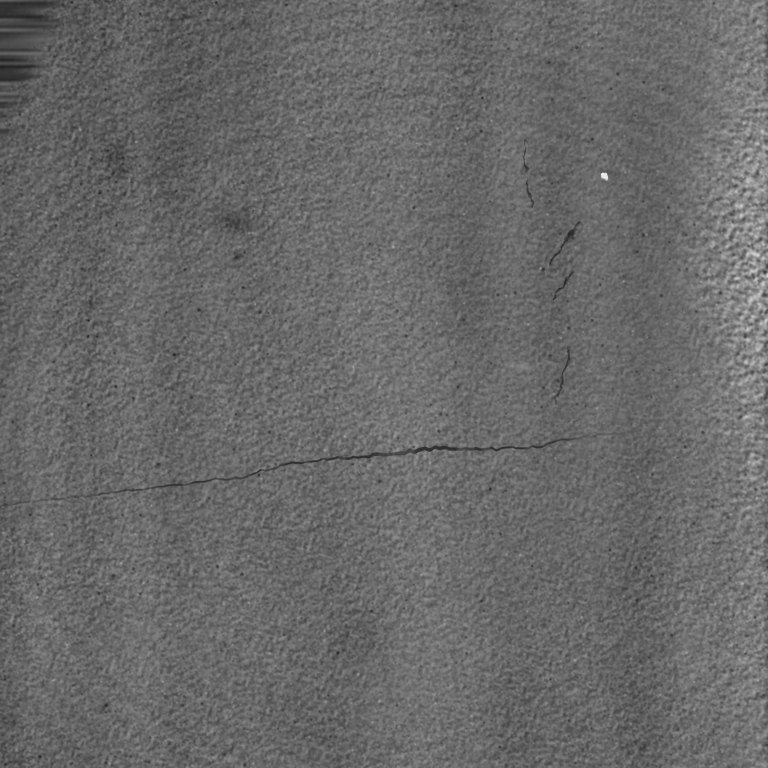
Reproduce this texture procedurally as a Shadertoy shader.

```glsl
// Worn grey concrete: fine embossed grain over soft tonal bands and faint ripples.
// A long thin crack, short broken cracks, pits and stains are laid on top,
// with a rough bright right edge and a dark streaked corner at upper left.

float hash(vec2 p) {
    vec3 q = fract(p.xyx * vec3(0.1031, 0.1030, 0.0973));
    q += dot(q, q.yzx + 33.33);
    return fract((q.x + q.y) * q.z);
}

float noise(vec2 p) {
    vec2 i = floor(p), f = fract(p);
    f = f * f * (3.0 - 2.0 * f);
    return mix(mix(hash(i), hash(i + vec2(1, 0)), f.x),
               mix(hash(i + vec2(0, 1)), hash(i + 1.0), f.x), f.y);
}

float fbm(vec2 p) {
    float sum = 0.0, amp = 0.5;
    for (int k = 0; k < 4; k++) {
        sum += amp * noise(p);
        p = mat2(1.6, 1.2, -1.2, 1.6) * p + 17.3;
        amp *= 0.5;
    }
    return sum / 0.9375;
}

// Soft elliptical spot, 1 at its centre.
float spot(vec2 p, vec2 centre, vec2 radius) {
    vec2 d = (p - centre) / radius;
    return exp(-dot(d, d));
}

float segment(vec2 p, vec2 a, vec2 b) {
    vec2 d = b - a;
    return length(p - a - d * clamp(dot(p - a, d) / dot(d, d), 0.0, 1.0));
}

// Height of the long crack at x.
float crackHeight(float x) {
    float y = 0.342 + 0.115 * x;
    y += 0.010 * smoothstep(0.30, 0.37, x) - 0.015 * smoothstep(0.56, 0.70, x);
    y += 0.007 * smoothstep(0.695, 0.73, x);
    y += 0.006 * (fbm(vec2(x * 28.0, 3.0)) - 0.5);
    return y + 0.003 * (noise(vec2(x * 150.0, 6.0)) - 0.5);
}

// Scattered round specks: one candidate per cell, kept with the given chance.
float specks(vec2 p, float cells, float chance, float seed, float px) {
    vec2 id = floor(p * cells) + seed;
    vec2 centre = 0.3 + 0.4 * vec2(hash(id + 5.1), hash(id + 9.7));
    float radius = 0.06 + 0.14 * hash(id + 2.3);
    float d = length(fract(p * cells) - centre) - radius;
    float edge = px * cells;
    return step(hash(id), chance) * (1.0 - smoothstep(-edge, edge, d));
}

void mainImage(out vec4 fragColor, in vec2 fragCoord) {
    vec2 uv = fragCoord / iResolution.xy;
    float px = 1.0 / iResolution.y;

    // Broad tones: vertical bands, cloudy patches, shaded left side
    float tone = 0.411 + 0.032 * exp(-pow((uv.x - 0.51) / 0.07, 2.0));
    tone += 0.018 * exp(-pow((uv.x - 0.19) / 0.03, 2.0));
    tone += 0.045 * (noise(vec2(uv.x * 18.0, uv.y * 1.5)) - 0.5);
    tone += 0.08 * (fbm(uv * 5.0) - 0.5);
    tone -= 0.055 * spot(uv, vec2(0.15, 1.0), vec2(0.32, 0.4));
    tone -= 0.035 * (1.0 - smoothstep(0.0, 0.06, uv.x));
    tone += 0.03 * smoothstep(0.80, 1.0, uv.x);

    // Faint ripples curving around the middle
    vec2 arm = uv - vec2(0.52, 0.42);
    float ripple = sin(length(arm * vec2(0.9, 1.1)) * 210.0 + 9.0 * fbm(uv * 4.0));
    tone += 0.013 * ripple * smoothstep(0.22, 0.5, length(arm));

    // Fine grain with a touch of relief, calmer towards the right centre
    float calm = spot(uv, vec2(0.82, 0.72), vec2(0.2, 0.35));
    vec2 g = mat2(0.96, 0.28, -0.28, 0.96) * uv * 360.0;
    float fine = noise(g) - 0.5;
    float lit = noise(g * 0.62 + 70.0) - noise(g * 0.62 + vec2(70.7, 69.5));
    float coarse = noise(mat2(0.8, -0.6, 0.6, 0.8) * uv * 130.0 + 40.0) - 0.5;
    float patchy = 0.75 + 0.5 * fbm(uv * 8.0 + 30.0);
    tone += (0.125 * fine + 0.105 * lit + 0.035 * coarse) * patchy * (1.0 - 0.35 * calm);

    // Bright rough relief along the right edge
    float rough = smoothstep(0.86, 1.0, uv.x + 0.05 * (fbm(uv * 9.0) - 0.5));
    rough *= 0.3 + 0.7 * exp(-pow((uv.y - 0.64) / 0.2, 2.0));
    vec2 bump = mat2(0.9, 0.43, -0.43, 0.9) * uv * vec2(170.0, 190.0);
    float relief = noise(bump) - noise(bump + vec2(0.7, -0.5));
    relief += 0.6 * (noise(bump * 1.7 + 9.0) - 0.5);
    tone += rough * (0.13 + 0.36 * relief);
    tone -= 0.14 * smoothstep(0.992, 1.0, uv.x) * noise(uv * 60.0);

    // Pits, pale flecks and stains
    tone -= 0.14 * specks(uv, 90.0, 0.06, 0.0, px);
    tone += 0.13 * specks(uv, 110.0, 0.045, 200.0, px);
    float smudge = spot(uv, vec2(0.305, 0.711), vec2(0.025, 0.014))
                 + 0.7 * spot(uv, vec2(0.152, 0.792), vec2(0.015, 0.025))
                 + 0.4 * spot(uv, vec2(0.47, 0.17), vec2(0.03, 0.04));
    tone -= 0.12 * smudge;
    tone -= 0.18 * spot(uv, vec2(0.309, 0.665), vec2(0.004));
    tone += 0.09 * spot(uv, vec2(0.678, 0.522), vec2(0.018, 0.004));

    // Long crack, widest past the middle and fading at both ends
    float width = 0.0002 + 0.0012 * spot(uv, vec2(0.53, 0.41), vec2(0.09, 1.0));
    width *= 0.3 + 1.3 * noise(vec2(uv.x * 45.0, 8.0));
    float gap = abs(uv.y - crackHeight(uv.x));
    float crack = 1.0 - smoothstep(width, width + 0.0022, gap);
    float strength = mix(0.45, 1.0, smoothstep(0.04, 0.3, uv.x));
    strength *= 0.65 + 0.35 * smoothstep(0.25, 0.6, noise(vec2(uv.x * 90.0, 4.0)));
    strength *= 1.0 - 0.6 * smoothstep(0.70, 0.76, uv.x);
    strength *= 1.0 - smoothstep(0.78, 0.84, uv.x);
    tone = mix(tone, 0.16, 0.9 * crack * strength);

    // Short broken cracks at upper right
    vec2 bent = uv + 0.022 * (vec2(fbm(uv * 45.0), fbm(uv * 45.0 + 60.0)) - 0.5);
    float d = segment(bent, vec2(0.684, 0.815), vec2(0.695, 0.735));
    d = min(d, segment(bent, vec2(0.757, 0.712), vec2(0.717, 0.655)));
    d = min(d, segment(bent, vec2(0.745, 0.645), vec2(0.722, 0.605)));
    d = min(d, segment(bent, vec2(0.745, 0.560), vec2(0.728, 0.470)));
    float broken = smoothstep(0.2, 0.55, noise(uv * 70.0 + 11.0));
    tone -= 0.17 * broken * (1.0 - smoothstep(0.0003, 0.0026, d));

    // Dark corner with horizontal streaks
    float reach = mix(0.015, 0.08, smoothstep(0.82, 0.98, uv.y));
    reach += 0.03 * (noise(vec2(2.0, uv.y * 130.0)) - 0.5);
    float corner = 1.0 - smoothstep(reach - 0.035, reach + 0.012, uv.x);
    corner *= smoothstep(0.815, 0.83, uv.y);
    float streak = 0.6 * noise(vec2(uv.x * 9.0, uv.y * 230.0))
                 + 0.4 * noise(vec2(uv.x * 14.0, uv.y * 80.0));
    tone = mix(tone, 0.02 + 0.48 * streak, 0.9 * corner);

    // One small white chip
    float chip = segment(bent, vec2(0.783, 0.775), vec2(0.790, 0.773)) - 0.003;
    tone = mix(tone, 0.92, 1.0 - smoothstep(-px, px, chip));

    fragColor = vec4(vec3(clamp(tone, 0.0, 1.0)), 1.0);
}
```
